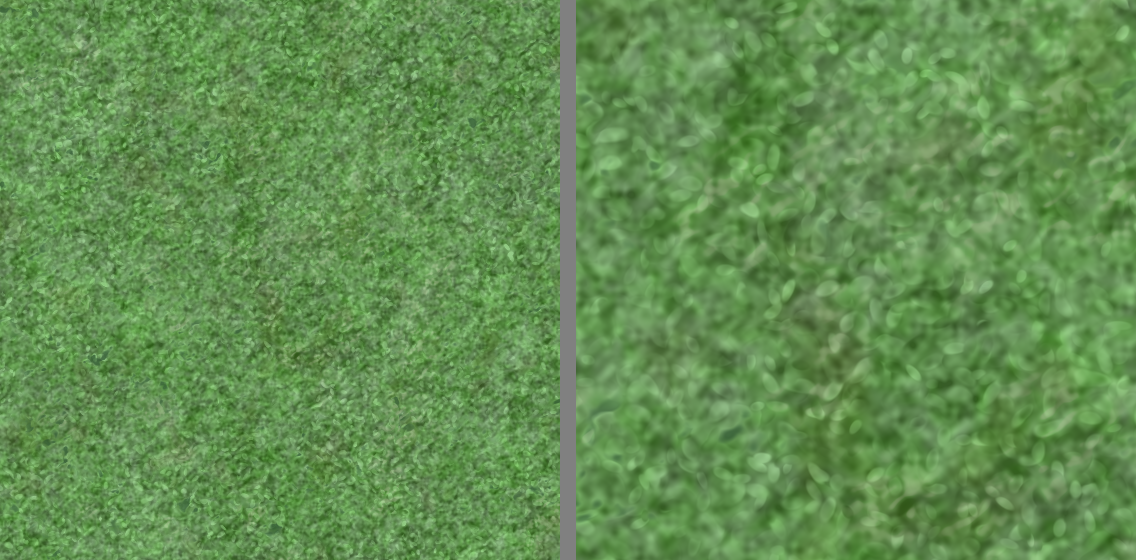
Left, the full canvas; right, a detail of the centre.
This texture is drawn by a WebGL 1 fragment shader. Its source:

```glsl
precision highp float;
uniform vec2 u_resolution;

const vec3 MEADOW = vec3(0.398, 0.588, 0.335);
const vec3 TONE_STEP = vec3(0.068, 0.080, 0.070);
const vec3 LUSH_STEP = vec3(-0.016, 0.005, -0.027);
const vec3 OLIVE = vec3(0.320, 0.475, 0.190);
const vec3 GAP = vec3(0.160, 0.310, 0.170);
const vec3 STRAW = vec3(0.550, 0.620, 0.460);
const vec3 EARTH = vec3(0.440, 0.500, 0.340);

const float PATCH_SCALE = 8.0;
const float CLUMP_SCALE = 27.0;
const float TUFT_SCALE = 62.0;
const float GRAIN_SCALE = 122.0;
const float FINE_SCALE = 225.0;
const float LEAF_SCALE = 92.0;
const float LEAF_SOFTNESS = 0.24;
const float WARP = 0.004;

float hash(vec2 p) {
  vec3 q = fract(p.xyx * 0.1031);
  q += dot(q, q.yzx + 33.33);
  return fract((q.x + q.y) * q.z);
}

vec2 hash2(vec2 p) {
  return vec2(hash(p + 17.3), hash(p + 71.9));
}

float noise(vec2 p) {
  vec2 cell = floor(p);
  vec2 f = fract(p);
  f = f * f * (3.0 - 2.0 * f);
  float low = mix(hash(cell), hash(cell + vec2(1.0, 0.0)), f.x);
  float high = mix(hash(cell + vec2(0.0, 1.0)), hash(cell + 1.0), f.x);
  return mix(low, high, f.y);
}

vec2 rotate(vec2 p, float angle) {
  float c = cos(angle);
  float s = sin(angle);
  return vec2(c * p.x - s * p.y, s * p.x + c * p.y);
}

// Noise on a turned grid, scaled to roughly unit deviation
float layer(vec2 p, vec2 scale, float angle) {
  return (noise(rotate(p, angle) * scale + 40.0 + angle * 37.0) - 0.5) * 4.8;
}

// Overlapping leaflets: x is the shade, y the coverage
vec2 leaflets(vec2 p) {
  vec2 cell = floor(p);
  vec2 result = vec2(0.0);
  for (int j = -1; j <= 1; j++) {
    for (int i = -1; i <= 1; i++) {
      vec2 id = cell + vec2(float(i), float(j));
      vec2 traits = hash2(id + 131.0);
      vec2 d = rotate(p - id - hash2(id), traits.x * 6.2832);
      vec2 radii = vec2(0.60, 0.34) * mix(0.7, 1.2, traits.y);
      float edge = length(d / radii);
      float cover = 1.0 - smoothstep(1.0 - LEAF_SOFTNESS, 1.0 + LEAF_SOFTNESS, edge);
      float shade = (hash(id + 211.0) - 0.4) * 2.8 + d.y * 1.4;
      result = mix(result, vec2(shade, 1.0), cover);
    }
  }
  return result;
}

void main() {
  vec2 uv = gl_FragCoord.xy / u_resolution.y;
  vec2 bend = vec2(noise(uv * 60.0 + 5.0), noise(uv * 60.0 + 93.0)) - 0.5;
  vec2 p = uv + WARP * 2.0 * bend;

  // Broad growth down to single blades
  float growth = layer(p, vec2(PATCH_SCALE), 0.4);
  float clump = layer(p, vec2(CLUMP_SCALE), 1.1);
  float tuft = layer(p, vec2(TUFT_SCALE, TUFT_SCALE * 1.2), 0.3);
  float grain = layer(p, vec2(GRAIN_SCALE * 0.9, GRAIN_SCALE * 1.2), -0.5);
  float fine = layer(uv, vec2(FINE_SCALE), 0.8);
  float blades = layer(p, vec2(75.0, 185.0), -0.6);
  float tone = 0.12 * growth + 0.20 * clump + 0.30 * tuft
             + 0.46 * grain + 0.46 * fine + 0.30 * blades;

  // Leafy areas alternate with smoother turf
  float leafy = smoothstep(-1.0, 1.2, layer(p, vec2(17.0), 2.1));
  vec2 leaf = leaflets(uv * LEAF_SCALE + bend * 0.5);
  tone += mix(0.45, 0.95, leafy) * (leaf.x - 0.45 * (1.0 - leaf.y) - 0.1);

  float lush = 0.40 * layer(p, vec2(21.0, 15.0), 0.15)
             + 0.45 * layer(p, vec2(55.0), 2.6)
             + 0.60 * layer(p, vec2(115.0), 1.7);
  vec3 color = MEADOW + TONE_STEP * clamp(tone, -2.8, 2.6) + LUSH_STEP * lush;

  // Olive hollows, upright and slightly leaning
  float hollow = layer(p, vec2(21.0, 12.0), 0.25) + 0.35 * tuft;
  color = mix(color, OLIVE + TONE_STEP * 0.8 * tone, 0.55 * smoothstep(1.0, 2.4, hollow));

  // Dark openings gathered inside clumps
  float opening = tuft * 0.55 + grain * 0.75 + fine * 0.25 + clump * 0.3 - leaf.y * 0.2;
  float shelter = smoothstep(-0.8, 1.4, layer(p, vec2(15.0), 2.9));
  color = mix(color, GAP, 0.72 * shelter * smoothstep(0.8, 2.4, opening));

  // Sparse dry stems and faint bare earth
  float dry = smoothstep(0.6, 2.0, layer(p, vec2(14.0), 3.4));
  float stems = smoothstep(0.5, 1.9, blades + 0.5 * fine);
  color = mix(color, STRAW + TONE_STEP * 0.7 * tone, dry * (0.08 + 0.45 * stems));
  float bare = smoothstep(1.4, 2.3, layer(p, vec2(19.0), 4.3));
  color = mix(color, EARTH + TONE_STEP * 0.9 * tone, 0.35 * bare);

  gl_FragColor = vec4(clamp(color, 0.0, 1.0), 1.0);
}
```
